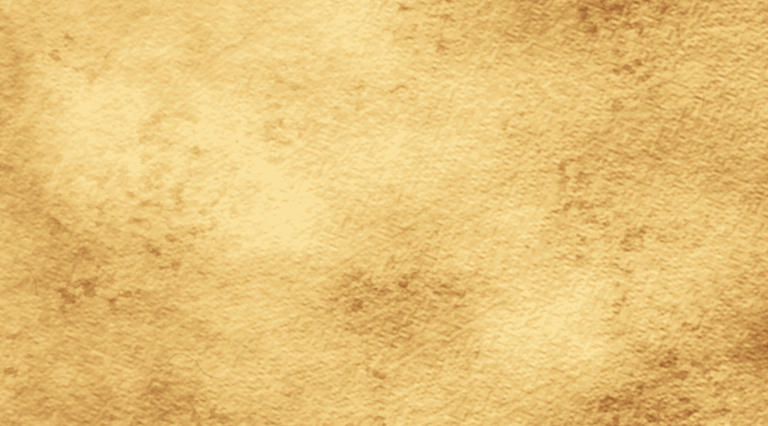
This texture is drawn by a Shadertoy shader. Its source:

```glsl
float hash(vec2 p) {
    return fract(sin(dot(p, vec2(127.1, 311.7))) * 43758.55);
}

float noise(vec2 p) {
    vec2 cell = floor(p);
    vec2 f = fract(p);
    f = f * f * (3.0 - 2.0 * f);
    float low = mix(hash(cell), hash(cell + vec2(1.0, 0.0)), f.x);
    float high = mix(hash(cell + vec2(0.0, 1.0)), hash(cell + vec2(1.0)), f.x);
    return mix(low, high, f.y);
}

vec2 rotate(vec2 p, float angle) {
    float c = cos(angle);
    float s = sin(angle);
    return vec2(c * p.x - s * p.y, s * p.x + c * p.y);
}

// Fractal noise, rotated per octave to hide the lattice
float fbm(vec2 p) {
    float sum = 0.0;
    float weight = 0.5;
    for (int i = 0; i < 5; i++) {
        sum += weight * noise(p);
        p = rotate(p, 0.64) * 2.03 + 17.3;
        weight *= 0.5;
    }
    return sum / 0.96875;
}

float blob(vec2 p, vec2 centre, vec2 radius) {
    vec2 d = (p - centre) / radius;
    return exp(-dot(d, d));
}

// Broad pale areas
float paleAreas(vec2 p) {
    return 1.45 * blob(p, vec2(0.28, 0.76), vec2(0.30, 0.18))
         + 1.10 * blob(p, vec2(0.46, 0.57), vec2(0.30, 0.16))
         + 0.70 * blob(p, vec2(0.72, 0.53), vec2(0.14, 0.12))
         + 1.00 * blob(p, vec2(1.22, 0.46), vec2(0.16, 0.11))
         + 1.20 * blob(p, vec2(1.29, 0.21), vec2(0.15, 0.11))
         + 0.80 * blob(p, vec2(0.80, 0.93), vec2(0.18, 0.15))
         + 0.50 * blob(p, vec2(0.75, 0.22), vec2(0.20, 0.12))
         + 0.65 * blob(p, vec2(1.03, 0.72), vec2(0.25, 0.20));
}

// Broad browned areas, mostly near the borders
float brownAreas(vec2 p) {
    return 2.40 * blob(p, vec2(1.82, 0.19), vec2(0.14, 0.12))
         + 1.70 * blob(p, vec2(1.46, 0.05), vec2(0.15, 0.13))
         + 1.30 * blob(p, vec2(0.26, 0.01), vec2(0.24, 0.10))
         + 1.35 * blob(p, vec2(1.38, 0.96), vec2(0.32, 0.17))
         + 1.20 * blob(p, vec2(1.82, 0.60), vec2(0.20, 0.24))
         + 0.75 * blob(p, vec2(1.36, 0.60), vec2(0.25, 0.15))
         + 1.20 * blob(p, vec2(0.00, 0.78), vec2(0.11, 0.28))
         + 0.75 * blob(p, vec2(0.10, 0.42), vec2(0.12, 0.20))
         + 0.75 * blob(p, vec2(0.90, 0.27), vec2(0.15, 0.10))
         + 0.55 * blob(p, vec2(0.60, 0.40), vec2(0.15, 0.07));
}

// Side-lit paper tooth: height difference along the light direction
float relief(vec2 p, vec2 frequency) {
    vec2 q = rotate(p, 0.35) * frequency;
    return noise(q) - noise(q + vec2(0.45, -0.75));
}

// Small dark flecks gathered in sparse patches
float flecks(vec2 p) {
    float patches = smoothstep(0.50, 0.72, fbm(p * 6.0 + 31.0));
    return patches * smoothstep(0.50, 0.70, fbm(p * vec2(38.0, 48.0)));
}

// Thin broken creases along a noise contour
float creases(vec2 p) {
    float line = 1.0 - smoothstep(0.0, 0.014, abs(fbm(p * 3.0 + 7.0) - 0.5));
    return line * smoothstep(0.55, 0.75, noise(p * 9.0 + 12.0));
}

// Tone 0 is the middle of the paper colour range
vec3 paperColour(float tone) {
    const vec3 umber = vec3(0.62, 0.38, 0.17);
    const vec3 brown = vec3(0.74, 0.52, 0.27);
    const vec3 ochre = vec3(0.87, 0.695, 0.39);
    const vec3 straw = vec3(0.92, 0.77, 0.465);
    const vec3 cream = vec3(0.975, 0.875, 0.605);
    vec3 shade = mix(umber, brown, clamp((tone + 3.2) / 1.15, 0.0, 1.0));
    shade = mix(shade, ochre, clamp((tone + 2.05) / 1.35, 0.0, 1.0));
    shade = mix(shade, straw, clamp((tone + 0.7) / 0.7, 0.0, 1.0));
    return mix(shade, cream, clamp(tone / 1.55, 0.0, 1.1));
}

void mainImage(out vec4 fragColor, in vec2 fragCoord) {
    vec2 p = fragCoord / iResolution.y;

    // Large stains with uneven borders
    vec2 wobble = vec2(fbm(p * 5.0), fbm(p * 5.0 + 43.0)) - 0.5;
    vec2 q = p + 0.18 * wobble;
    float tone = 0.12 + paleAreas(q) - brownAreas(q);

    // Clouds, mottling and fine speckle
    tone += 2.0 * (fbm(p * vec2(3.2, 4.6) + 3.0) - 0.5);
    tone += 1.2 * (fbm(p * vec2(13.0, 18.0) + 9.0) - 0.5);
    tone += 1.3 * (fbm(rotate(p, 0.5) * vec2(50.0, 66.0) + 21.0) - 0.5);

    // Tooth, rougher toward the right and the bottom
    float rough = mix(0.75, 1.3, smoothstep(0.2, 1.7, p.x + 0.4 * (1.0 - p.y)));
    float tooth = relief(p, vec2(118.0, 150.0)) + 0.35 * relief(p + 5.0, vec2(64.0, 86.0));
    tone += rough * 1.2 * tooth;

    tone -= 1.2 * flecks(p) + 0.7 * creases(p);
    fragColor = vec4(paperColour(tone), 1.0);
}
```
